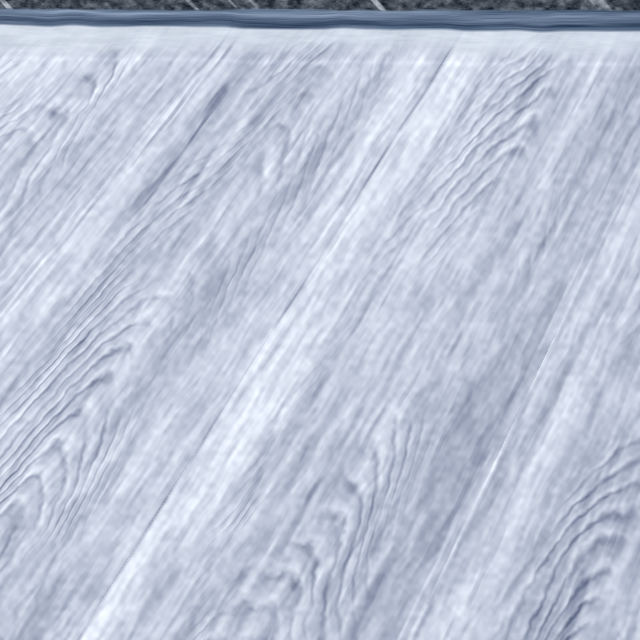
This texture is drawn by a WebGL 2 fragment shader. Its source:

```glsl
#version 300 es
precision highp float;
// Pale blue-grey wood planks in slanted perspective, with arched grain, below a dark steel rail.

uniform vec2 u_resolution;
out vec4 fragColor;

float hash(vec2 p) {
    vec3 q = fract(p.xyx * vec3(0.1031, 0.1030, 0.0973));
    q += dot(q, q.yzx + 33.33);
    return fract((q.x + q.y) * q.z);
}

// Value noise centred on zero, about -0.5 to 0.5
float noise(vec2 p) {
    vec2 i = floor(p), f = fract(p);
    f = f * f * (3.0 - 2.0 * f);
    float low = mix(hash(i), hash(i + vec2(1, 0)), f.x);
    float high = mix(hash(i + vec2(0, 1)), hash(i + vec2(1, 1)), f.x);
    return mix(low, high, f.y) - 0.5;
}

float fbm(vec2 p) {
    float sum = 0.0, gain = 0.6;
    for (int i = 0; i < 3; i++) {
        sum += gain * noise(p);
        p = p * 2.03 + 17.7;
        gain *= 0.55;
    }
    return sum;
}

float line(float dist, float width) {
    return exp(-dist * dist / (width * width));
}

// Nested arches with their tips pointing up the plank
float archGrain(vec2 p, float across, float along, float offset, float plank) {
    vec2 seed = vec2(plank * 17.3, plank * 5.1);
    float bend = offset + 0.035 * noise(vec2(across * 9.0, along * 6.0) + seed);
    float field = along + 2.3 * (sqrt(bend * bend + 0.0012) - 0.035);
    field += 0.13 * noise(vec2(across * 13.0, along * 5.0) + seed) + 0.028 * fbm(p * 38.0);
    float phase = 6.2832 * (field * 19.0 + plank * 0.37);
    float dark = pow(0.5 + 0.5 * sin(phase), 4.0);
    float pale = pow(0.5 + 0.5 * sin(phase - 1.9), 3.0);
    float patches = smoothstep(-0.17, 0.2, fbm(vec2(across * 9.0, along * 5.0) + seed + 3.0));
    float centre = smoothstep(0.2, 0.07, abs(offset));
    float broken = 0.75 + 0.9 * noise(vec2(across * 60.0, along * 24.0));
    return centre * patches * (0.075 * pale - 0.17 * dark * broken);
}

vec3 woodColor(vec2 p) {
    // Fan of slanted lines: across is constant along each line
    float along = p.y;
    float across = (p.x - 0.67 * along) / (1.0 - 0.3 * along);
    float place = (across - 0.12) / 0.52;
    float plank = floor(place);
    float offset = (fract(place) - 0.5) * 0.52;
    vec2 seed = vec2(plank * 7.0, plank * 31.0);

    // Broad shade, long streaks and fine crumbly grain
    float sway = across + 0.006 * noise(p * 22.0);
    float tone = 0.11 * fbm(vec2(across * 7.0, along * 2.0) + seed);
    tone += 0.11 * noise(vec2(sway * 42.0, along * 3.5) + seed);
    tone += 0.10 * noise(vec2(sway * 100.0, along * 11.0) + seed);
    tone += 0.10 * noise(vec2(sway * 150.0, along * 42.0));
    tone += 0.07 * noise(p * 120.0);
    tone += archGrain(p, across, along, offset, plank);

    // Pale left margin, darker lower right corner
    tone += 0.055 * smoothstep(-0.10, -0.2, offset);
    tone += 0.03 - 0.075 * smoothstep(0.65, 1.5, p.x + 0.6 * (1.0 - p.y));

    // Sparse dark fibres, densest at the upper left
    float fibre = smoothstep(0.16, 0.36, noise(vec2(sway * 75.0, along * 13.0) + 41.0));
    float knotZone = line(across + 0.33, 0.075) * line(along - 0.82, 0.16);
    tone -= fibre * (0.065 + 0.13 * knotZone) + 0.05 * knotZone;

    // Joints: alternately a thin dark crack and a pale double ridge
    float joint = floor(place + 0.5);
    float gap = (place - joint) * 0.52 + 0.004 * noise(vec2(along * 14.0, joint));
    float wear = 0.6 + 0.8 * noise(vec2(along * 19.0, joint + 8.0));
    if (mod(joint, 2.0) < 0.5) {
        tone += 0.05 * line(gap - 0.010, 0.006) - 0.21 * wear * line(gap, 0.0032);
    } else {
        float ridge = line(gap, 0.0035) + 0.7 * line(gap + 0.016, 0.003);
        tone += 0.15 * wear * ridge * smoothstep(0.85, 0.5, along);
        tone -= 0.06 * line(gap - 0.009, 0.004);
    }
    return vec3(0.752, 0.785, 0.853) + tone * vec3(1.05, 1.03, 0.92);
}

vec3 railColor(vec2 p, float height) {
    float streak = fbm(vec2(p.x * 9.0, height * 260.0));
    vec3 steel = vec3(0.38, 0.45, 0.55) + 0.28 * streak;
    steel += 0.10 * line(height - 0.021, 0.004);
    steel -= 0.12 * line(height - 0.007, 0.006);

    // Rubble with thin pale stalks behind the rail
    float grit = fbm(p * vec2(90.0, 130.0));
    float stalk = smoothstep(0.24, 0.42, noise(vec2((p.x + 0.9 * p.y) * 62.0, p.y * 14.0)));
    vec3 rubble = vec3(0.27, 0.30, 0.34) + 0.45 * grit + 0.32 * stalk;
    float top = 0.986 - 0.003 * p.x + 0.003 * noise(vec2(p.x * 30.0, 2.0));
    return mix(steel, rubble, smoothstep(-0.002, 0.002, p.y - top));
}

void main() {
    vec2 p = gl_FragCoord.xy / u_resolution;
    float height = p.y - (0.961 - 0.011 * p.x) + 0.003 * noise(vec2(p.x * 26.0, 5.0));
    vec3 color = woodColor(p);

    // Frosted strip under the rail
    float frost = smoothstep(-0.055, -0.02, height + 0.02 * noise(vec2(p.x * 12.0, 9.0)));
    vec3 frostColor = vec3(0.83, 0.865, 0.915) + 0.12 * fbm(vec2(p.x * 22.0, p.y * 140.0));
    color = mix(color, frostColor, 0.85 * frost);
    color += 0.04 * line(height + 0.052, 0.004);

    color = mix(color, railColor(p, height), smoothstep(-0.003, 0.003, height));
    fragColor = vec4(clamp(color, 0.0, 1.0), 1.0);
}
```
